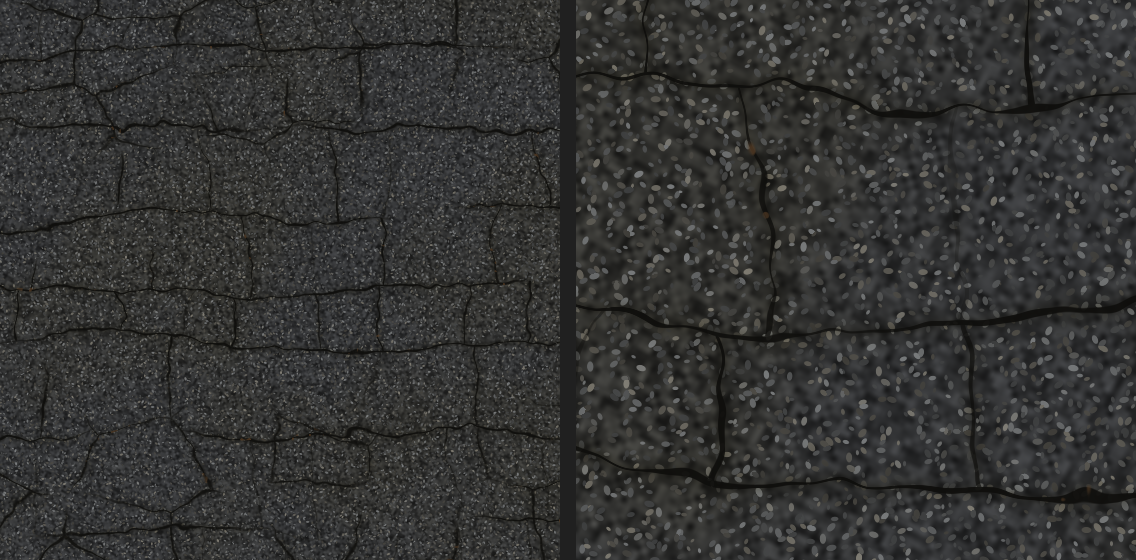
Left: the whole. Right: its middle third, enlarged.
Give the GLSL for this texture, as a WebGL 2 fragment shader.

```glsl
#version 300 es
precision highp float;
// Weathered dark asphalt: fine stone grain split by wandering, block-like cracks.

uniform vec2 u_resolution;
out vec4 fragColor;

const float ROWS = 7.0;
const float GRAIN_SCALE = 235.0;
const float CHIP_SCALE = 195.0;

float hash(vec2 p) {
    return fract(sin(dot(p, vec2(127.1, 311.7))) * 43758.5453);
}

vec2 hash2(vec2 p) {
    return vec2(hash(p), hash(p + 57.3));
}

mat2 rotation(float angle) {
    return mat2(cos(angle), sin(angle), -sin(angle), cos(angle));
}

float noise(vec2 p) {
    vec2 i = floor(p), f = fract(p);
    f = f * f * (3.0 - 2.0 * f);
    return mix(mix(hash(i), hash(i + vec2(1, 0)), f.x),
               mix(hash(i + vec2(0, 1)), hash(i + vec2(1, 1)), f.x), f.y);
}

float fbm(vec2 p) {
    float sum = 0.0, amp = 0.5;
    for (int i = 0; i < 4; i++) {
        sum += amp * noise(p);
        p = rotation(0.6) * p * 2.1 + 13.7;
        amp *= 0.5;
    }
    return sum / 0.9375;
}

// Dark core in x, soft dirty border in y
vec2 crackMark(float d, float width, float strength, float px) {
    float core = 1.0 - smoothstep(max(width - px, 0.0), width + px, d);
    return strength * vec2(core, exp(-d / 0.006));
}

// Long horizontal cracks; counts the lines below p in row
vec2 rowCracks(vec2 p, float width, float px, out float row) {
    vec2 mark = vec2(0.0);
    row = 0.0;
    for (float i = 0.0; i < ROWS; i++) {
        float y = (i + 0.3 + 0.45 * hash(vec2(i, 4.0))) / ROWS;
        y += 0.06 * (noise(vec2(p.x * 4.5, i * 9.1)) - 0.5);
        float strength = smoothstep(0.12, 0.42, noise(vec2(p.x * 4.0 + 3.0, i * 5.7)));
        mark = max(mark, crackMark(abs(p.y - y), width, strength, px));
        row += step(y, p.y);
    }
    return mark;
}

// Upright joints inside one row
vec2 jointCracks(vec2 p, float row, float width, float px) {
    vec2 mark = vec2(0.0);
    float columns = 4.0 + 4.0 * hash(vec2(row, 21.0));
    float cell = floor(p.x * columns);
    for (float j = -1.0; j <= 1.0; j++) {
        vec2 id = vec2(cell + j, row);
        float x = (id.x + 0.5 + 0.7 * (hash(id) - 0.5)) / columns;
        x += 0.035 * (noise(vec2(p.y * 12.0, id.x * 7.0 + row)) - 0.5);
        float strength = smoothstep(-0.1, 0.5, hash(id + 8.0));
        strength *= smoothstep(0.05, 0.35, noise(vec2(p.y * 16.0, id.x * 3.1)));
        mark = max(mark, crackMark(abs(p.x - x), width, strength, px));
    }
    return mark;
}

// Distance-like value to the borders of rounded cells
float cellBorder(vec2 p) {
    vec2 cell = floor(p);
    float first = 9.0, second = 9.0;
    for (int k = 0; k < 9; k++) {
        vec2 id = cell + vec2(k % 3 - 1, k / 3 - 1);
        float d = length(id + 0.1 + 0.8 * hash2(id) - p);
        second = min(second, max(first, d));
        first = min(first, d);
    }
    return 0.5 * (second - first);
}

// Pale stone chips: brightness in x, coverage in y, hue in z
vec3 stoneChips(vec2 p, float px) {
    vec2 cell = floor(p);
    vec3 chip = vec3(0.0);
    for (int k = 0; k < 9; k++) {
        vec2 id = cell + vec2(k % 3 - 1, k / 3 - 1);
        float tone = hash(id + 19.0);
        vec2 d = rotation(6.2832 * hash(id + 11.0)) * (p - id - hash2(id + 3.0));
        float radius = mix(0.2, 0.48, hash(id + 29.0));
        float cover = 1.0 - smoothstep(radius - px, radius + px, length(d * vec2(0.8, 1.3)));
        cover *= step(0.46, hash(id + 37.0));
        if (cover > chip.y) chip = vec3(mix(0.25, 0.52, tone * tone), cover, hash(id + 43.0));
    }
    return chip;
}

void main() {
    vec2 p = gl_FragCoord.xy / u_resolution.y;
    float px = 0.7 / u_resolution.y;

    // Cracks follow a bent, finely ragged plane
    vec2 bent = p + 0.05 * (vec2(fbm(p * 7.0), fbm(p * 7.0 + 40.0)) - 0.5);
    bent += 0.008 * (vec2(noise(p * 55.0), noise(p * 55.0 + 9.0)) - 0.5);
    float width = mix(0.0004, 0.0027, noise(p * 38.0 + 5.0));
    float row;
    vec2 crack = rowCracks(bent, width, px, row);
    float broken = smoothstep(0.2, 0.3, abs(p.y - 0.5) + 0.12 * (noise(p * 4.0) - 0.5));
    crack = max(crack, jointCracks(bent, row, width * 0.85, px) * (1.0 - 0.6 * broken));
    float border = cellBorder(bent * vec2(6.0, 8.0)) / 7.0;
    float open = broken * smoothstep(0.1, 0.4, noise(p * 9.0 + 31.0));
    crack = max(crack, crackMark(border, width * 0.85, open * 0.9, px));

    // Grain and chips over faintly shifting blue-grey and olive-grey
    float grain = 0.165 * (noise(rotation(0.5) * p * GRAIN_SCALE) - 0.5);
    grain += 0.05 * (noise(rotation(1.1) * p * 150.0 + 7.0) - 0.5);
    float patchy = fbm(p * 5.0 + 17.0);
    float level = max(0.19 + grain + 0.02 * (patchy - 0.5), 0.09);
    vec3 tint = mix(vec3(1.015, 1.01, 0.95), vec3(0.98, 1.0, 1.035), smoothstep(0.3, 0.7, patchy));
    vec3 color = level * tint;
    vec3 chip = stoneChips(p * CHIP_SCALE, px * CHIP_SCALE);
    vec3 chipHue = mix(vec3(1.03, 1.0, 0.92), vec3(0.98, 1.0, 1.01), smoothstep(0.1, 0.5, chip.z));
    color = mix(color, chip.x * chipHue, 0.9 * chip.y);

    // Dirt, dark openings and a few rusty crumbs
    color = mix(color, color * vec3(0.58, 0.56, 0.47) + 0.015, crack.y * 0.75);
    color = mix(color, vec3(0.055, 0.053, 0.045), crack.x * 0.9);
    float rust = smoothstep(0.82, 0.92, noise(p * 130.0 + 61.0)) * smoothstep(0.6, 0.8, noise(p * 14.0 + 3.0));
    color = mix(color, vec3(0.36, 0.25, 0.15), rust * smoothstep(0.4, 0.8, crack.y) * 0.7);
    fragColor = vec4(color, 1.0);
}
```
